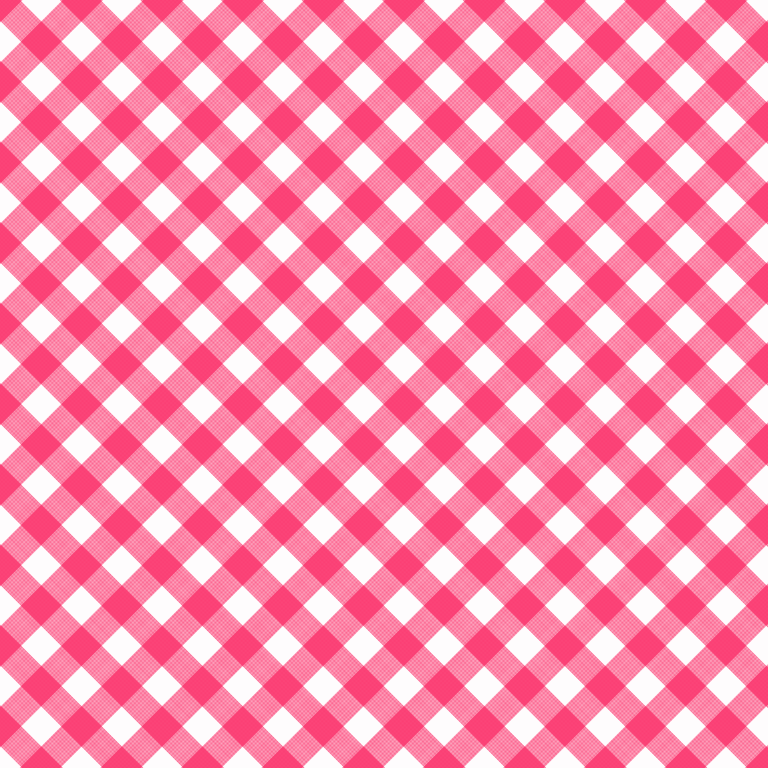
Reproduce this pattern procedurally as a three.js fragment shader.

```glsl
// Pink and white gingham cloth turned by 45 degrees.
// Two crossing sets of diagonal bands give rose diamonds where they overlap,
// white diamonds where neither runs, and a finely woven blend elsewhere.

varying vec2 vUv;

const float TAU = 6.2831853;

const vec3 ROSE = vec3(0.985, 0.245, 0.455);
const vec3 WHITE = vec3(0.995, 0.988, 0.992);

const float PERIOD = 0.1049;                  // one repeat across and up
const vec2 ROSE_CENTER = vec2(0.4733, 0.6311); // middle of one rose diamond
const float HALF_BAND = 0.252;                // half band width, in repeats
const float EDGE = 0.011;                     // edge softness, in repeats

const float THREADS = 20.0;                   // weave ribs per repeat
const float BLEND_WHITE = 0.37;               // white share of single bands
const float BLEND_WEAVE = 0.14;               // weave contrast in single bands
const float ROSE_WEAVE = 0.018;               // weave contrast in rose diamonds
const float YARN_VARIATION = 0.05;            // uneven tone between yarns

float hash(float n) {
  return fract(sin(n * 12.9898) * 43758.5453);
}

// Coverage of evenly spaced bands centered on whole numbers.
float band(float t) {
  float fromCenter = abs(fract(t + 0.5) - 0.5);
  return 1.0 - smoothstep(HALF_BAND - EDGE, HALF_BAND + EDGE, fromCenter);
}

// Dotted interlacing of the ribs, from -1 to 1.
float weave(vec2 cell) {
  vec2 wave = sin(cell * THREADS * TAU);
  return wave.x * wave.y;
}

// Smooth tone change from yarn to yarn, from -0.5 to 0.5.
float yarnTone(float t) {
  float yarn = floor(t * THREADS);
  float blend = smoothstep(0.0, 1.0, fract(t * THREADS));
  return mix(hash(yarn), hash(yarn + 1.0), blend) - 0.5;
}

void main() {
  vec2 cell = (vUv - ROSE_CENTER) / PERIOD;
  vec2 diagonal = vec2(cell.x + cell.y, cell.x - cell.y);

  // Bands of dyed yarn in both directions
  float warp = band(diagonal.x);
  float weft = band(diagonal.y);
  float overlap = warp * weft;
  float single = warp + weft - 2.0 * overlap;

  // Share of white thread showing in each kind of area
  float ribs = weave(cell);
  float tone = yarnTone(diagonal.x) + yarnTone(diagonal.y + 37.0);
  float singleWhite = BLEND_WHITE + BLEND_WEAVE * ribs + YARN_VARIATION * tone;
  float roseWhite = ROSE_WEAVE * (1.0 + ribs);
  float plain = 1.0 - single - overlap;

  float white = plain + single * singleWhite + overlap * roseWhite;
  gl_FragColor = vec4(mix(ROSE, WHITE, clamp(white, 0.0, 1.0)), 1.0);
}
```
